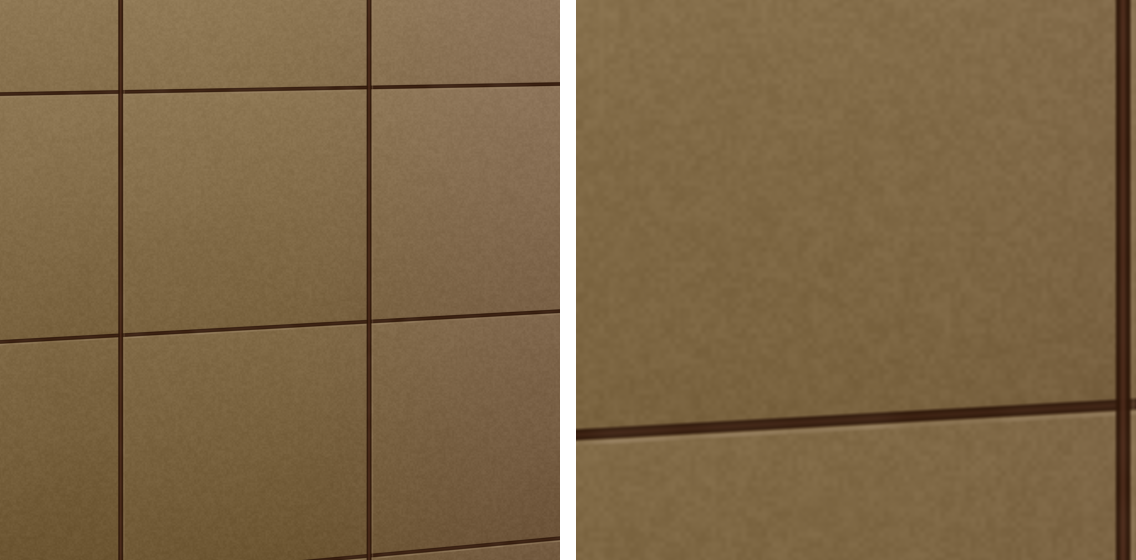
Left: the whole. Right: its middle third, enlarged.
This texture is drawn by a Shadertoy shader. Its source:

```glsl
// Satin bronze wall panels divided by thin dark grooves, seen slightly from the side.
// The columns are evenly spaced while the rows converge to the right; each panel
// has a soft diagonal sheen, fine grain and thin catch-lights along the grooves.

const float COLUMN_START   = 0.2155;            // x of the first vertical groove
const float COLUMN_SPACING = 0.4435;
const vec2  ROW_START      = vec2(0.168, 0.150);   // depth below top: left, right
const vec2  ROW_SPACING    = vec2(0.4425, 0.4055); // left, right

const float COLUMN_HALF_WIDTH = 0.0043;
const float ROW_HALF_WIDTH    = 0.0033;
const float SOFTNESS          = 0.0014;

const vec3 BRONZE_DARK  = vec3(0.425, 0.335, 0.195);
const vec3 BRONZE_LIGHT = vec3(0.580, 0.490, 0.350);
const vec3 ROSY_TINT    = vec3(0.000, -0.008, 0.028);
const vec3 GROOVE_EDGE  = vec3(0.195, 0.105, 0.050);
const vec3 GROOVE_CORE  = vec3(0.300, 0.170, 0.110);
const vec3 CATCH_LIGHT  = vec3(0.610, 0.520, 0.400);

const float HEIGHT_SHADE = 0.80;
const float PANEL_SHEEN  = 0.18;
const float PANEL_VARIATION = 0.04;
const float GRAIN_CELLS  = 330.0;
const float GRAIN_AMOUNT = 0.050;

float hash(vec2 p) {
    vec3 q = fract(vec3(p.xyx) * 0.1031);
    q += dot(q, q.yzx + 33.33);
    return fract((q.x + q.y) * q.z);
}

float valueNoise(vec2 p) {
    vec2 i = floor(p), f = fract(p);
    f = f * f * (3.0 - 2.0 * f);
    return mix(mix(hash(i), hash(i + vec2(1, 0)), f.x),
               mix(hash(i + vec2(0, 1)), hash(i + vec2(1, 1)), f.x), f.y);
}

// Soft stripe centred on zero.
float stripe(float offset, float halfWidth, float blur) {
    return 1.0 - smoothstep(halfWidth - blur, halfWidth + blur, abs(offset));
}

// Groove with dark edges and a paler core, plus a catch-light on its positive side.
vec3 addGroove(vec3 color, float offset, float halfWidth, float core, float wear, float blur) {
    float glint = stripe(offset - halfWidth - 0.0018, 0.0012, blur);
    color = mix(color, CATCH_LIGHT, glint * (0.15 + 0.65 * wear));
    float center = stripe(offset, halfWidth * 0.35, blur);
    vec3 groove = mix(GROOVE_EDGE, GROOVE_CORE, center * core);
    groove += 0.04 * (wear - 0.5);
    return mix(color, groove, 0.96 * stripe(offset, halfWidth, blur));
}

void mainImage(out vec4 fragColor, in vec2 fragCoord) {
    vec2 uv = fragCoord / iResolution.xy;
    float blur = max(SOFTNESS, 0.75 / iResolution.y);

    // Panel coordinates, counted to the right and downward
    float rowSpacing = mix(ROW_SPACING.x, ROW_SPACING.y, uv.x);
    float rowStart = mix(ROW_START.x, ROW_START.y, uv.x);
    vec2 spacing = vec2(COLUMN_SPACING, rowSpacing);
    vec2 grid = (vec2(uv.x, 1.0 - uv.y) - vec2(COLUMN_START, rowStart)) / spacing;
    vec2 cell = fract(grid);
    vec2 offset = (grid - round(grid)) * spacing;

    // Panel shading: brighter toward the top of the wall and of each panel
    float shade = 0.08 + HEIGHT_SHADE * uv.y;
    shade += PANEL_SHEEN * (0.5 - cell.y) - 0.08 * (cell.x - 0.5);
    shade += PANEL_VARIATION * (hash(floor(grid) + 17.0) - 0.5);
    shade += 0.05 * (valueNoise(uv * 9.0) - 0.5);
    vec3 color = mix(BRONZE_DARK, BRONZE_LIGHT, shade);
    color += ROSY_TINT * smoothstep(0.45, 1.0, uv.x);

    // Fine mottled grain
    float grain = 0.6 * valueNoise(uv * GRAIN_CELLS)
                + 0.4 * valueNoise(uv * GRAIN_CELLS * 0.47 + 51.0) - 0.5;
    color += GRAIN_AMOUNT * grain;

    // Grooves, with the vertical ones crossing over the horizontal ones
    float rowWear = valueNoise(vec2(uv.x * 45.0, round(grid.y) * 7.0 + 40.0));
    float columnWear = valueNoise(vec2(round(grid.x) * 7.0 + 80.0, uv.y * 45.0));
    color = addGroove(color, offset.y, ROW_HALF_WIDTH, 0.45, rowWear, blur);
    color = addGroove(color, offset.x, COLUMN_HALF_WIDTH, 1.0, columnWear * 0.5, blur);

    fragColor = vec4(clamp(color, 0.0, 1.0), 1.0);
}
```
